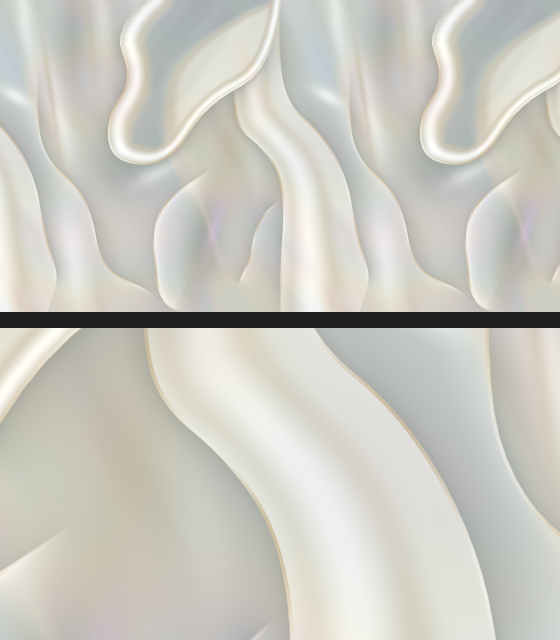
Top, the full canvas; bottom, a detail of the centre.
Write a Shadertoy shader that draws this texture.

```glsl
// Folded mother-of-pearl sheets in a square tile as tall as the canvas.
// Spline edges give signed distances that shape rims, shadows and gilt lines;
// soft glows and wrapped noise add the silky, iridescent surface.

const int KNOTS = 9;
const float STEPS = 6.;
const vec3 SILVER = vec3(.78, .79, .785), SHADE = vec3(.65, .65, .625),
  CREAM = vec3(.885, .87, .835), TAN = vec3(.79, .745, .665),
  WHITE = vec3(.97, .965, .955), BLUE = vec3(.76, .80, .83),
  LILAC = vec3(.80, .75, .82), GILT = vec3(.81, .74, .62);

float hash(vec2 c, float cells) {
  return fract(sin(dot(vec2(mod(c.x, cells), c.y), vec2(127.1, 311.7))) * 4375.85);
}

// Value noise that wraps after "cells" columns.
float noise(vec2 p, float cells) {
  vec2 i = floor(p), f = p - i, e = vec2(1, 0);
  f = f * f * (3. - 2. * f);
  return mix(mix(hash(i, cells), hash(i + e, cells), f.x),
             mix(hash(i + e.yx, cells), hash(i + 1., cells), f.x), f.y);
}

// Nearest horizontal repeat of p around a centre.
vec2 wrapNear(vec2 p, float centre) {
  return vec2(centre + fract(p.x - centre + .5) - .5, p.y);
}

float bell(float x, float width) { return exp(-x * x / (width * width)); }

// Quadratic B-spline: signed distance (positive on its left), position 0..1.
vec2 edge(vec2 p, float centre, float[KNOTS] x, float[KNOTS] y) {
  p = wrapNear(p, centre);
  float best = 1e3, side = 1., along = 0.;
  for (int i = 0; i < KNOTS - 2; i++) {
    vec2 b = vec2(x[i + 1], y[i + 1]);
    vec2 a = .5 * (b + vec2(x[i], y[i])), c = .5 * (b + vec2(x[i + 2], y[i + 2]));
    vec2 start = a;
    for (float j = 1.; j <= STEPS; j++) {
      float t = j / STEPS;
      vec2 end = mix(mix(a, b, t), mix(b, c, t), t);
      vec2 s = end - start, q = p - start;
      float h = clamp(dot(q, s) / dot(s, s), 0., 1.), d = length(q - s * h);
      if (d < best) {
        best = d;
        side = s.x * q.y < s.y * q.x ? -1. : 1.;
        along = (float(i) + (j - 1. + h) / STEPS) / float(KNOTS - 2);
      }
      start = end;
    }
  }
  return vec2(best * side, along);
}

// Blends in a tilted soft patch; spot holds centre and radii.
void glow(inout vec3 col, vec2 p, vec4 spot, float tilt, vec3 tint, float amount) {
  vec2 q = wrapNear(p, spot.x) - spot.xy;
  q = mat2(cos(tilt), -sin(tilt), sin(tilt), cos(tilt)) * q / spot.zw;
  col = mix(col, tint, amount * exp(-dot(q, q)));
}

// Bright rim on the left of an edge, shadow on its right, gilt line between.
void fold(inout vec3 col, vec2 e, float rim, float shadow, float px) {
  float fade = smoothstep(0., .15, e.y) * smoothstep(1., .9, e.y);
  float lit = smoothstep(-px, px, e.x), d = abs(e.x);
  col = mix(col, WHITE, fade * lit * rim * (.8 * exp(-d / .035) + .4 * exp(-d / .01)));
  col = mix(col, SHADE, fade * (1. - lit) * shadow * (exp(-d / .045) + .6 * exp(-d / .01)));
  col = mix(col, mix(GILT, WHITE, .45 + .4 * sin(e.y * 17.)),
            fade * smoothstep(.002 + px, .001, d));
}

// Deep surface: drifting streaks with pale, dark and tinted hollows.
vec3 backdrop(vec2 p, float streak) {
  vec3 c = mix(SILVER, vec3(.84, .82, .765), streak);
  glow(c, p, vec4(.23, .87, .05, .16), .1, SHADE, .7);
  glow(c, p, vec4(.34, .86, .03, .17), .1, CREAM, .9);
  glow(c, p, vec4(.29, .87, .014, .15), .1, TAN, .6);
  glow(c, p, vec4(.19, .62, .03, .2), .25, WHITE, .8);
  glow(c, p, vec4(.16, .72, .01, .18), .15, TAN, .6);
  glow(c, p, vec4(.08, .92, .025, .2), .1, WHITE, .6);
  glow(c, p, vec4(.01, .80, .07, .12), .3, BLUE, .8);
  glow(c, p, vec4(.05, .69, .06, .02), -.5, WHITE, .9);
  glow(c, p, vec4(.38, .45, .09, .1), .6, SHADE, .6);
  glow(c, p, vec4(.51, .45, .08, .025), .5, WHITE, .9);
  glow(c, p, vec4(.74, .52, .05, .16), -.2, TAN, .6);
  glow(c, p, vec4(.65, .22, .06, .16), -.2, SHADE, .85);
  glow(c, p, vec4(.69, .27, .02, .1), -.3, LILAC, .8);
  glow(c, p, vec4(.23, .20, .05, .17), .15, WHITE, .9);
  return c;
}

void mainImage(out vec4 fragColor, in vec2 fragCoord) {
  vec2 p = fragCoord / iResolution.y;
  float px = 1. / iResolution.y;
  float streak = noise(vec2(p.x * 8. + 4. * p.y, p.y * 2.), 8.);
  float sheen = noise(vec2(p.x * 5. + 2. * streak, p.y * 4. + 7.), 5.);
  vec3 col = backdrop(p, streak);

  // Lower folds: valley, petal and sliver.
  fold(col, edge(p, .3, float[](.55,.48,.38,.315,.295,.25,.15,.11,.14), float[](-.02,.07,.105,.18,.3,.405,.48,.62,1.)), .35, .5, px);
  fold(col, edge(p, .6, float[](.73,.64,.56,.505,.493,.5,.51,.55,.63), float[](.5,.43,.38,.315,.22,.13,.06,.005,0.)), .85, .4, px);
  fold(col, edge(p, .83, float[](.92,.88,.84,.82,.81,.8,.785,.77,.75), float[](.38,.345,.305,.26,.21,.17,.13,.1,.07)), .4, .45, px);

  // Long pale ribbon between two edges.
  vec2 west = edge(p, .98, float[](.8,.76,.75,.765,.84,.895,.915,.9,.89), float[](.8,.75,.68,.59,.53,.45,.33,.15,-.4));
  vec2 east = edge(p, .98, float[](1.16,1.185,1.165,1.135,1.11,1.03,.92,.888,.911), float[](.03,.1,.18,.28,.43,.575,.66,.82,1.2));
  float across = west.x / (abs(west.x) + abs(east.x) + 1e-4);
  vec3 ribbon = mix(CREAM, WHITE, .9 * bell(across - .35, .15));
  ribbon = mix(ribbon, TAN, .4 * bell(across - .62, .1) + .3 * bell(across - .12, .08));
  col = mix(col, ribbon, smoothstep(-px, px, west.x) * smoothstep(-px, px, east.x));
  fold(col, west, .35, .55, px);
  fold(col, east, .2, .55, px);

  // Curled hook: grey hollow, cream petal and a polished lip that narrows.
  vec2 hook = edge(p, .63, float[](.6,.36,.43,.34,.36,.54,.66,.88,.93), float[](1.12,.91,.75,.62,.48,.47,.67,.78,1.26));
  float rise = max(p.y - .69, 0.), inside = smoothstep(-px, px, hook.x);
  float crease = wrapNear(p, .63).x - .55 - 3.6 * rise * rise;
  float lip = hook.x / mix(1.25, .6, smoothstep(.45, .7, hook.y));
  vec3 inner = mix(mix(SHADE, BLUE, .2 + .6 * sheen), CREAM, smoothstep(-.05, .03, crease));
  inner = mix(inner, TAN, .5 * bell(crease, .02));
  inner = mix(inner, CREAM, smoothstep(.07, .03, lip));
  inner = mix(inner, TAN, .6 * bell(lip - .05, .012) + .5 * bell(lip, .008));
  inner = mix(inner, vec3(1., .995, .985), .95 * bell(lip - .022, .012));
  col = mix(col, inner, inside);
  fold(col, hook, .1, .6, px);

  // Fine silk grain, leaning with the sheets, and faint rainbow lustre.
  float silk = noise(vec2(p.x * 24. + mix(11., -16., inside) * p.y + 3. * sheen, p.y * 4.), 24.);
  vec3 lustre = cos(6.3 * (1.6 * sheen + vec3(0, .3, .6))) * vec3(.014, .007, .014);
  fragColor = vec4(col + lustre + .05 * (silk - .5), 1);
}
```
